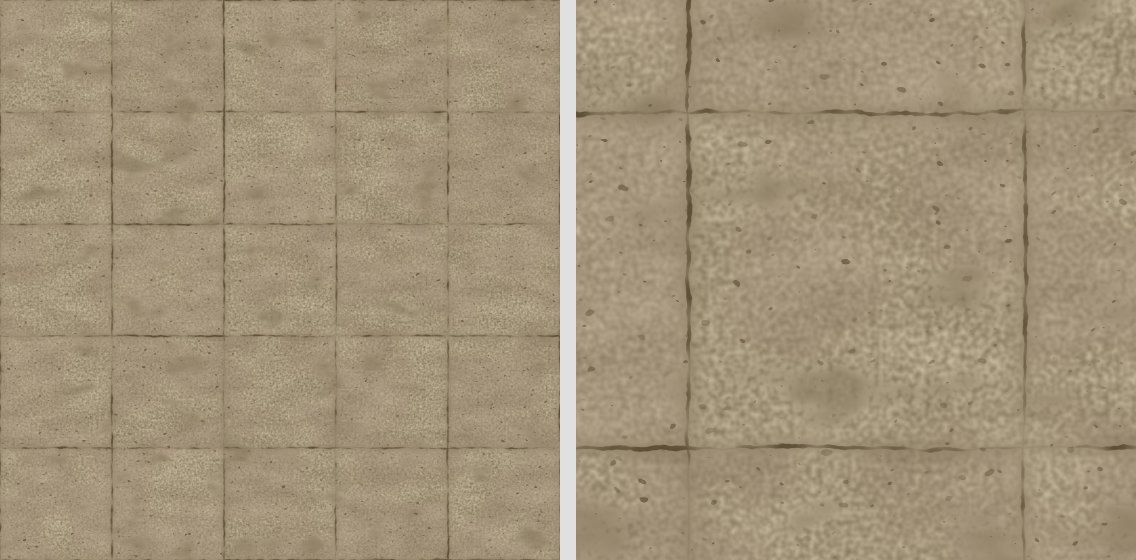
Left, the full canvas; right, a detail of the centre.
This texture is drawn by a WebGL 1 fragment shader. Its source:

```glsl
precision highp float;
uniform vec2 u_resolution;

const float TILES = 5.0;            // slabs across and down
const float JOINT_HALF = 0.0010;    // half width of a joint
const float JOINT_WANDER = 0.0022;  // slow drift of the joint line
const float JOINT_JAG = 0.0016;     // small ragged steps of the joint line
const float JOINT_SHADE = 0.0045;   // reach of the soft shade beside it
const float PIT_CELLS = 84.0;       // pit cells across
const float PIT_CHANCE = 0.42;
const float PIT_RAGGED = 0.12;
const float GRAIN_SMOOTH = 0.080;
const float GRAIN_ROUGH = 0.135;
const float MOTTLE = 0.11;
const float TAU = 6.2832;

const vec3 STONE = vec3(0.643, 0.580, 0.482);
const vec3 ROUGH = vec3(0.650, 0.597, 0.488);
const vec3 STAIN = vec3(0.500, 0.445, 0.340);
const vec3 PIT = vec3(0.400, 0.335, 0.245);
const vec3 JOINT = vec3(0.350, 0.290, 0.200);

vec2 hash2(vec2 p) {
  vec3 q = fract(p.xyx * vec3(0.1031, 0.1030, 0.0973));
  q += dot(q, q.yzx + 33.33);
  return fract((q.xx + q.yz) * q.zy);
}

float cornerSlope(vec2 cell, vec2 offset, vec2 period) {
  float angle = TAU * hash2(mod(cell, period) + 7.0).x;
  return dot(vec2(cos(angle), sin(angle)), offset);
}

// Gradient noise that wraps after the given period
float noise(vec2 p, vec2 period) {
  vec2 i = floor(p), f = p - i;
  vec2 u = f * f * f * (f * (f * 6.0 - 15.0) + 10.0);
  vec2 e = vec2(1.0, 0.0);
  float low = mix(cornerSlope(i, f, period), cornerSlope(i + e, f - e, period), u.x);
  float high = mix(cornerSlope(i + e.yx, f - e.yx, period), cornerSlope(i + 1.0, f - 1.0, period), u.x);
  return mix(low, high, u.y);
}

float fbm(vec2 p, vec2 period) {
  float sum = 0.0, amplitude = 0.5;
  for (int octave = 0; octave < 4; octave++) {
    sum += amplitude * noise(p, period);
    p *= 2.0;
    period *= 2.0;
    amplitude *= 0.5;
  }
  return sum;
}

float wrapNoise(vec2 uv, float frequency) {
  return noise(uv * frequency, vec2(frequency));
}

// Scattered ragged pits of random size, tilt and depth
float pits(vec2 uv, float pixel, float ragged) {
  vec2 p = uv * PIT_CELLS, cell = floor(p);
  float soft = pixel * PIT_CELLS, depth = 0.0;
  for (int y = -1; y <= 1; y++) {
    for (int x = -1; x <= 1; x++) {
      vec2 neighbour = cell + vec2(float(x), float(y));
      vec2 id = mod(neighbour, PIT_CELLS);
      vec2 place = hash2(id + 101.0), kind = hash2(id + 203.0);
      vec2 d = p - neighbour - place;
      float tilt = (place.x - 0.5) * 1.8;
      d = vec2(d.x + tilt * d.y, (d.y - tilt * d.x) * 1.7);
      float radius = mix(0.06, 0.26, kind.y * kind.y * kind.y);
      float reach = length(d) + ragged * smoothstep(0.0, 0.2, radius);
      float shape = 1.0 - smoothstep(radius - 0.6 * soft, radius + 0.8 * soft, reach);
      depth = max(depth, shape * step(kind.x, PIT_CHANCE) * mix(0.35, 0.95, place.y));
    }
  }
  return depth;
}

void main() {
  vec2 uv = gl_FragCoord.xy / u_resolution;
  float pixel = 1.0 / min(u_resolution.x, u_resolution.y);

  // Slab grid with wandering, ragged joints
  vec2 wander = vec2(wrapNoise(uv, 14.0), wrapNoise(uv + 0.37, 16.0));
  vec2 jag = vec2(wrapNoise(uv, 75.0), wrapNoise(uv + 0.61, 83.0));
  vec2 grid = (uv + JOINT_WANDER * wander + JOINT_JAG * jag) * TILES;
  vec2 slab = mod(floor(grid), TILES);
  vec2 edge = mod(floor(grid + 0.5), TILES);
  vec2 jointDistance = abs(fract(grid + 0.5) - 0.5) / TILES;
  vec2 slabSeed = hash2(slab + 31.0);

  // Grain and worn patches, different on each slab
  float grain = 0.75 * wrapNoise(uv, 187.0) + 0.9 * wrapNoise(uv + 0.23, 293.0);
  float patchField = fbm(uv * 8.0 + slabSeed * 40.0, vec2(64.0));
  float wear = patchField + 0.16 * (slabSeed.x - 0.5) + 0.06 * grain;
  float rough = smoothstep(-0.03, 0.17, wear);
  vec3 color = mix(STONE, ROUGH, rough);
  color += grain * mix(GRAIN_SMOOTH, GRAIN_ROUGH, rough);
  vec2 streak = vec2(14.0, 30.0);
  color += MOTTLE * fbm(uv * streak, streak);
  color += 0.015 * (slabSeed.y - 0.5);

  // Streaky stains and pits
  vec2 stainScale = vec2(11.0, 19.0);
  float stainField = fbm(uv * stainScale + 5.0, stainScale) + 0.16 * grain;
  color = mix(color, STAIN, 0.5 * smoothstep(0.14, 0.36, stainField));
  float ragged = PIT_RAGGED * grain;
  color = mix(color, PIT, pits(uv, pixel, ragged) * mix(0.85, 0.5, rough));

  // Joints: faint seams, broken by darker open stretches along each side
  vec2 side = vec2(hash2(vec2(edge.x, slab.y) + 53.0).x, hash2(vec2(slab.x, edge.y) + 79.0).y);
  float gaps = 0.9 * wrapNoise(uv, 21.0) + 0.9 * wrapNoise(uv, 62.0);
  vec2 open = clamp(0.05 + 0.6 * side + gaps, 0.08, 0.9);
  vec2 width = JOINT_HALF * (0.3 + 1.1 * open + 0.7 * grain);
  vec2 line = open * (1.0 - smoothstep(width - 0.6 * pixel, width + pixel, jointDistance));
  vec2 shade = (0.22 + 0.25 * open) * exp(-jointDistance / JOINT_SHADE);
  color = mix(color, STAIN, clamp(max(shade.x, shade.y) * (1.0 + 1.5 * grain), 0.0, 1.0));
  color = mix(color, JOINT, max(line.x, line.y));

  gl_FragColor = vec4(color, 1.0);
}
```
